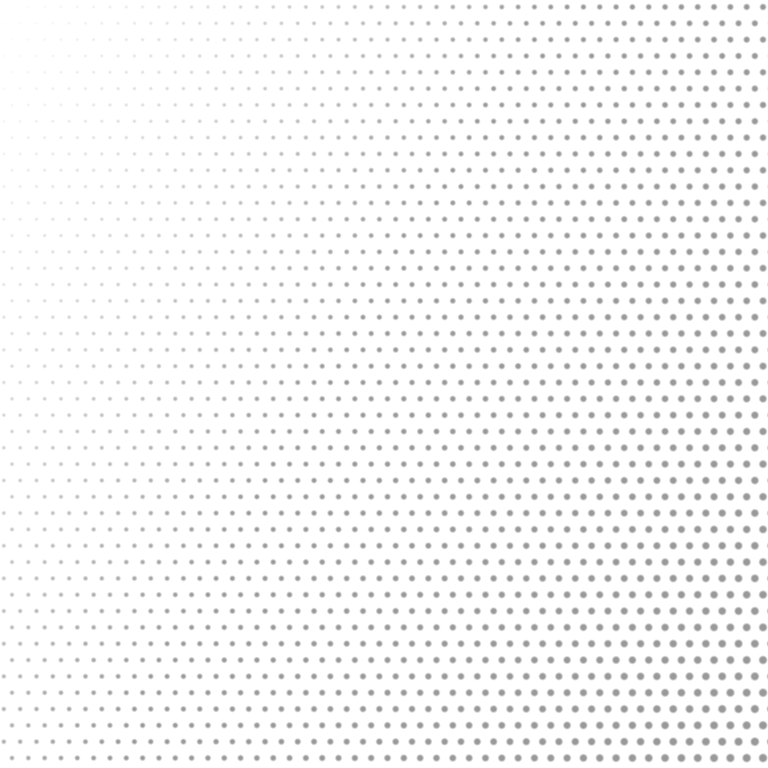
Give the GLSL for this pattern, as a Shadertoy shader.

```glsl
const float ROWS = 47.04;

// Ramp from the upper left (0) to the lower right (1)
float rampAt(vec2 p) {
    return clamp(dot(p, vec2(1.0, 0.58)) / 1.58, 0.0, 1.0);
}

void mainImage(out vec4 fragColor, in vec2 fragCoord) {
    vec2 uv = fragCoord / iResolution.xy;
    vec2 grid = vec2(uv.x, 1.0 - uv.y) * ROWS;

    // Staggered cells: every other row moves by half a step
    float row = floor(grid.y - 0.428 + 0.5);
    vec2 phase = vec2(0.735 - 0.5 * mod(row, 2.0), 0.428);
    vec2 local = fract(grid - phase + 0.5) - 0.5;

    // Size and ink are constant within each dot
    float ramp = rampAt((grid - local) / ROWS);
    float radius = mix(0.05, 0.245, ramp);
    float ink = 0.4 * min(ramp / 0.45, 1.0);

    // Soft dot edge, never thinner than a pixel
    float soft = max(0.09, 0.7 * ROWS / iResolution.y);
    float dotMask = 1.0 - smoothstep(radius - soft, radius + soft, length(local));

    fragColor = vec4(vec3(1.0 - ink * dotMask), 1.0);
}
```
